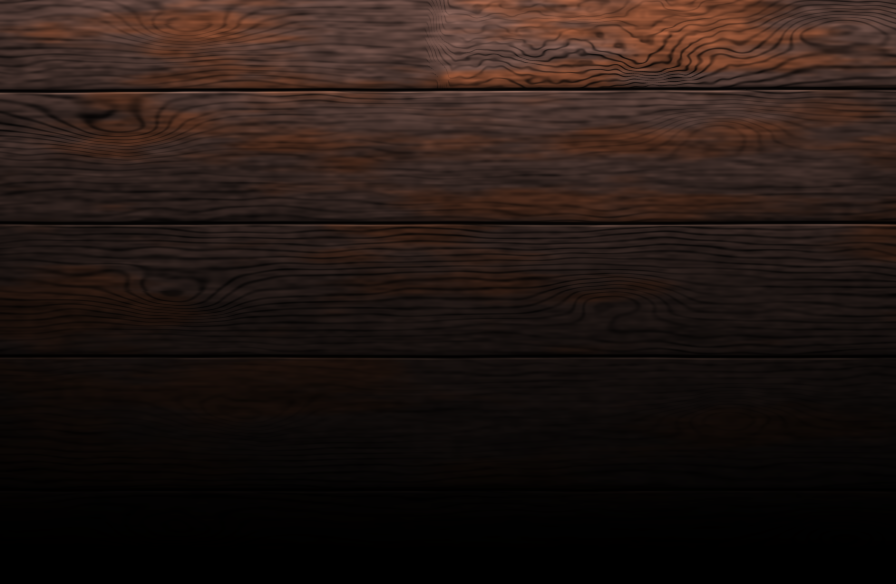
Reproduce this texture procedurally as a Shadertoy shader.

```glsl
// Dark weathered wood: five stacked horizontal planks lit from above, fading to black.
// Growth rings are contour lines of a height field bent by noise and by two knots
// per plank; stretched noise adds fibres, rusty stains and worn edges.

float hash(vec2 p) {
    vec3 q = fract(vec3(p.xyx) * 0.1031);
    q += dot(q, q.yzx + 33.33);
    return fract((q.x + q.y) * q.z);
}

float noise(vec2 p) {
    vec2 cell = floor(p), f = fract(p);
    f = f * f * (3.0 - 2.0 * f);
    return mix(mix(hash(cell), hash(cell + vec2(1, 0)), f.x),
               mix(hash(cell + vec2(0, 1)), hash(cell + vec2(1, 1)), f.x), f.y);
}

float fbm(vec2 p) {
    float sum = 0.0, amp = 0.5;
    for (int i = 0; i < 4; i++) {
        sum += amp * noise(p);
        p = p * 2.03 + 7.1;
        amp *= 0.5;
    }
    return sum;
}

void mainImage(out vec4 fragColor, in vec2 fragCoord) {
    vec2 p = fragCoord / iResolution.y;
    float pixel = 1.0 / iResolution.y;
    float across = fragCoord.x / iResolution.x;

    // Planks: slightly crooked seams at a regular pitch
    const float pitch = 0.2284;
    float crooked = 0.005 * (across - 0.5) * smoothstep(0.6, 0.9, p.y)
                  + 0.002 * (noise(vec2(p.x * 9.0, floor(p.y / pitch + 0.8))) - 0.5);
    float row = (p.y - 0.1614 - crooked) / pitch;
    float plank = floor(row);
    float v = fract(row);
    float fromTop = (1.0 - v) * pitch;
    float seam = min(v, 1.0 - v) * pitch;
    vec2 q = p + vec2(plank * 5.3 + 20.0, plank * 3.7 + 20.0);

    // Height field whose contours are the growth rings
    float field = p.y + 0.055 * fbm(q * vec2(1.6, 9.0)) + 0.008 * noise(q * vec2(14, 30));
    float knotGlow = 0.0;
    for (int i = 0; i < 2; i++) {
        float knotX = i == 0 ? 0.31 + 0.11 * cos(plank * 1.6)
                             : 1.25 - 0.20 * sin(plank * 1.5);
        vec2 d = vec2(p.x - knotX, (v - 0.55 - 0.15 * sin(plank * 4.0)) * pitch);
        d += 0.012 * (vec2(noise(q * 22.0), noise(q * 22.0 + 40.0)) - 0.5);
        float bump = exp(-dot(d * vec2(10, 29), d * vec2(10, 29)));
        field += 0.065 * bump * (i == 0 ? 1.0 : -1.0);
        knotGlow += bump;
    }

    // Curly figure on the right of the top plank
    float curly = step(2.5, plank) * smoothstep(0.75, 0.79, p.x + 0.03 * noise(q * 25.0))
                * (1.0 - smoothstep(1.15, 1.38, p.x));
    field += curly * 0.10 * fbm(q * vec2(8, 14));

    // Rings, fading out where they become finer than a pixel
    float phase = field * 78.0 + 1.2 * noise(q * vec2(3, 20));
    float ring = 0.5 + 0.5 * sin(6.2832 * phase);
    float detail = 1.0 - smoothstep(0.25, 0.6, fwidth(phase));
    float ringDepth = mix(0.25, 0.85, smoothstep(0.25, 0.7, fbm(q * vec2(2, 11) + 9.0)));
    float groove = pow(ring, 3.0) * ringDepth * detail;

    // Fibres, pores and broad tone changes
    float fibre = noise(q * vec2(24, 210)) - 0.5;
    float pore = noise(q * vec2(60, 160) + 31.0) - 0.5;
    float streak = fbm(q * vec2(4, 40) + 3.0) - 0.47;
    float tone = 1.14 + 0.42 * fibre + 0.28 * pore + 0.7 * streak - 0.75 * groove;
    tone *= 0.85 + 0.3 * fbm(q * vec2(2.5, 8) + 50.0) + 0.3 * curly;

    // Lighting from above with dim sides
    float light = 0.31 * pow(p.y, 1.6) * smoothstep(-0.02, 0.2, p.y);
    light *= 1.06 - 0.9 * pow(abs(across - 0.56), 2.0);
    vec3 wood = vec3(1.0, 0.73, 0.65) * light * max(tone, 0.12);

    // Rusty stains, stronger around knots, curls and the left side
    float stain = smoothstep(0.48, 0.72, fbm(q * vec2(3.5, 19) + 70.0)
                + 0.12 * knotGlow + 0.10 * curly + 0.10 * (1.0 - smoothstep(0.0, 0.45, p.x)));
    wood *= mix(vec3(1), vec3(1.32, 0.98, 0.66), 0.8 * stain);

    // Seams: soft shade, worn bright lip on the upper edge, dark gap
    wood *= 0.6 + 0.4 * smoothstep(0.0, 0.014, v * pitch);
    float lip = smoothstep(0.002, 0.0035, fromTop) * (1.0 - smoothstep(0.004, 0.0075, fromTop));
    float worn = 0.35 + 0.9 * noise(vec2(p.x * 18.0, plank * 9.0 + 40.0));
    wood += vec3(0.9, 0.68, 0.57) * light * lip * worn;
    wood *= mix(0.08, 1.0, smoothstep(0.0022 - pixel, 0.0028 + pixel, seam));

    fragColor = vec4(wood + vec3(0.008, 0.005, 0.005) * p.y, 1.0);
}
```
